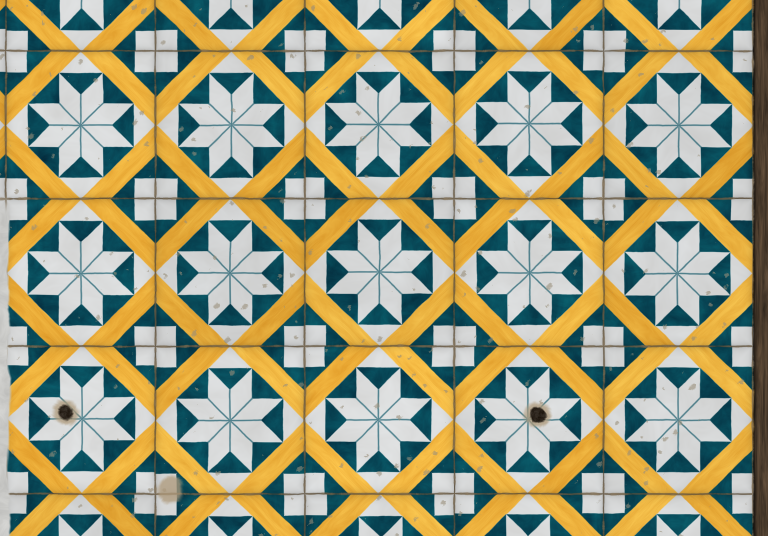
Write a Shadertoy shader that draws this pattern.

```glsl
// Glazed wall tiles: eight-point stars in octagons, framed by a yellow lattice, with worn joints.

const vec2 REPEATS = vec2(5.14, 3.63);
const vec2 SHIFT = vec2(0.04, 0.285);
const vec3 WHITE = vec3(0.84, 0.845, 0.845);
const vec3 YELLOW = vec3(0.92, 0.69, 0.24);
const vec3 TEAL = vec3(0.03, 0.28, 0.34);
const vec3 GROUT = vec3(0.40, 0.34, 0.25);
const vec3 WOOD = vec3(0.30, 0.24, 0.18);
const float APOTHEM = 0.355;     // octagon, in tile widths
const float BAND_INNER = 0.50;   // lattice limits, as |x| + |y|
const float BAND_OUTER = 0.70;
const float CORNER_HALF = 0.14;  // white corner square
const vec2 SECTOR = vec2(0.92388, 0.38268); // cos, sin of 22.5 degrees

vec2 hash2(vec2 p) {
    vec2 s = vec2(dot(p, vec2(127.1, 311.7)), dot(p, vec2(269.5, 183.3)));
    return fract(sin(s) * 4375.85);
}

// Layered, warped sines, roughly -1 to 1
float waves(vec2 p) {
    float sum = 0.0, amp = 0.5;
    for (int i = 0; i < 5; i++) {
        p = mat2(0.8, -0.6, 0.6, 0.8) * p * 1.7 + 1.3;
        p += 0.6 * sin(p.yx);
        sum += amp * sin(p.x) * cos(p.y);
        amp *= 0.65;
    }
    return sum;
}

// Cellular noise: distance to the nearest point, and its random id
vec2 cells(vec2 p) {
    vec2 cell = floor(p), nearest = vec2(9.0, 0.0);
    for (int j = -1; j <= 1; j++)
    for (int i = -1; i <= 1; i++) {
        vec2 c = cell + vec2(i, j);
        float d = length(c + 0.2 + 0.6 * hash2(c) - p);
        if (d < nearest.x) nearest = vec2(d, hash2(c + 31.7).x);
    }
    return nearest;
}

float cover(float d, float px) { return 1.0 - smoothstep(-px, px, d); }

float octagon(vec2 p, float apothem) {
    p = abs(p);
    return max(max(p.x, p.y), (p.x + p.y) * 0.7071) - apothem;
}

// Fold into one rhombus of the star, with its axis along x
vec2 foldStar(vec2 p) {
    float step8 = 0.785398;
    float a = mod(atan(p.y, p.x), step8) - 0.5 * step8;
    return length(p) * vec2(cos(a), abs(sin(a)));
}

vec3 tileColor(vec2 q, vec2 id, float px) {
    vec2 seed = hash2(id + 5.0) * 20.0, a = abs(q);
    float diamond = a.x + a.y;
    float cloud = waves(q * 5.0 + seed);

    // Glazes: each has its own brushwork
    vec3 white = WHITE + 0.035 * cloud * vec3(0.8, 0.9, 1.0);
    vec3 teal = TEAL + vec3(0.01, 0.075, 0.07) * (cloud + 0.5 * waves(q * 17.0 - seed));
    vec2 side = step(0.0, q);
    float stroke = waves(vec2((a.x - a.y) * 4.0, diamond * 22.0) + seed + side * 7.0);
    float load = hash2(id * 3.0 + side).x - 0.5;
    vec3 yellow = YELLOW + vec3(0.05, 0.08, 0.07) * (0.7 * stroke + load);

    // Lattice and corners
    vec3 col = mix(white, yellow, cover((BAND_INNER - diamond) * 0.7071, px));
    col = mix(col, teal, cover((BAND_OUTER - diamond) * 0.7071, px));
    vec2 corner = abs(0.5 - a);
    col = mix(col, white, cover(max(corner.x, corner.y) - CORNER_HALF, px));

    // Octagon, star and the fine lines between its rhombi
    col = mix(col, teal, cover(octagon(q, APOTHEM), px));
    vec2 k = foldStar(q);
    float star = (k.x - APOTHEM / SECTOR.x) * SECTOR.y + k.y * SECTOR.x;
    col = mix(col, white, cover(star, px));
    float seam = k.x * SECTOR.y - k.y * SECTOR.x;
    float line = cover(seam - 0.005, px) * cover(star, px);
    return mix(col, TEAL + 0.1, 0.75 * line);
}

void mainImage(out vec4 fragColor, in vec2 fragCoord) {
    vec2 uv = fragCoord / iResolution.xy;
    vec2 t = uv * REPEATS - SHIFT;
    float px = 0.8 * REPEATS.y / iResolution.y;
    vec2 id = floor(t), cellPos = fract(t) - 0.5;

    // Hand-set tiles: slight offset and uneven painted edges
    vec2 wobble = 0.004 * vec2(waves(t * 6.0), waves(t * 6.0 + 40.0));
    vec2 q = cellPos + 0.018 * (hash2(id) - 0.5) + wobble;
    vec3 col = tileColor(q, id, px);
    col *= 0.98 + 0.05 * hash2(id + 9.0).y;

    // Chips and specks
    vec2 chip = cells(t * 9.0 + 0.15 * waves(t * 25.0));
    float size = 0.15 * smoothstep(0.72, 1.0, chip.y);
    col = mix(col, vec3(0.60, 0.56, 0.48), 0.6 * cover(chip.x - size, 0.06) * step(0.72, chip.y));

    // Joints, with grime beside them
    vec2 edge = 0.5 - abs(cellPos + wobble);
    float joint = min(edge.x, edge.y), rough = waves(t * 13.0);
    col *= 1.0 - 0.16 * exp(-joint * 45.0);
    col = mix(col, GROUT * (1.0 + 0.3 * rough), 0.82 * cover(joint - 0.006 - 0.004 * rough, px));

    // Drilled holes and a worn patch: xy place, z darkness
    vec3 marks[3] = vec3[3](vec3(0.40, 0.555, 1.0), vec3(3.554, 0.535, 1.0), vec3(1.098, 0.03, 0.0));
    for (int i = 0; i < 3; i++) {
        float d = length(t - marks[i].xy) + 0.018 * waves(t * 11.0);
        col = mix(col, vec3(0.68, 0.60, 0.48), 0.75 * cover(d - 0.085, 0.02));
        float core = cover(d - 0.05, 0.012) * marks[i].z;
        col = mix(col, vec3(0.17, 0.14, 0.11) + 0.07 * waves(t * 45.0), core);
    }

    // Plaster at lower left, timber at right
    float plaster = cover(uv.x - 0.012 - 0.004 * waves(t * 4.0), 0.002) * cover(uv.y - 0.62, 0.02);
    col = mix(col, vec3(0.79, 0.79, 0.78) + 0.05 * rough, plaster);
    float timber = cover(0.981 - uv.x + 0.001 * rough, 0.0015);
    vec3 grain = WOOD * (1.0 + 0.35 * waves(vec2(uv.x * 300.0, uv.y * 14.0)));
    col = mix(col, grain * smoothstep(0.978, 0.987, uv.x), timber);

    fragColor = vec4(clamp(col, 0.0, 1.0), 1.0);
}
```
